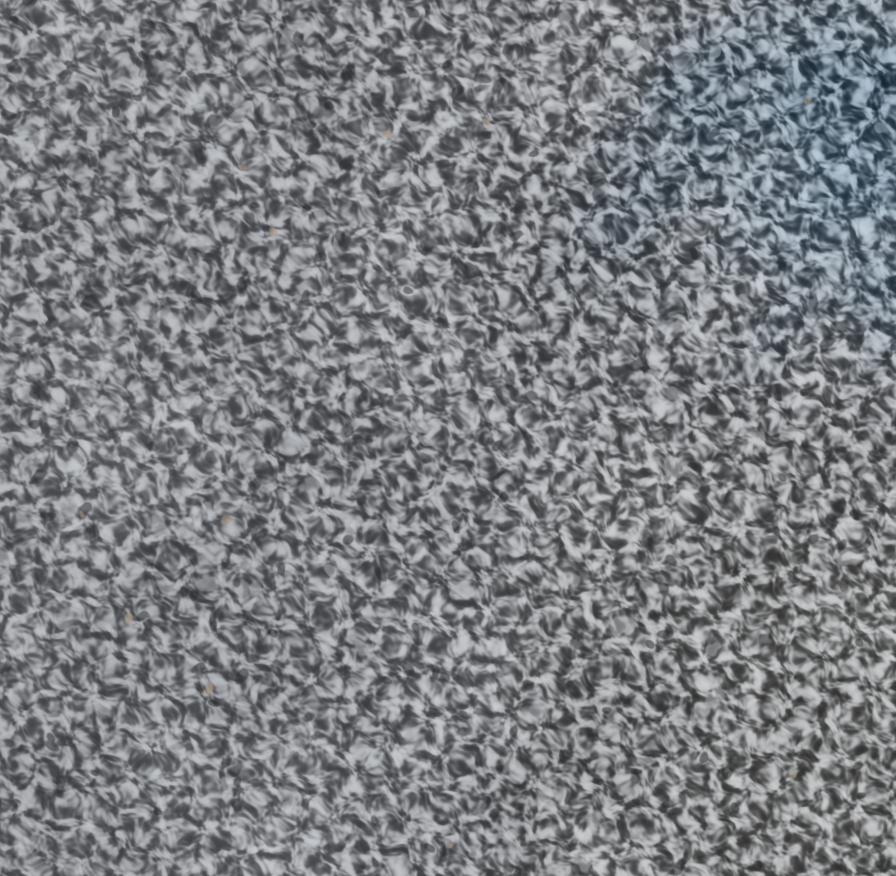
Reproduce this texture procedurally as a WebGL 1 fragment shader.

```glsl
precision highp float;
// Polished grey granite: interlocking pale and dark grains a little over
// a hundredth of the canvas wide, made from warped octaves of gradient noise,
// with scattered crystals, mica flakes and a faint blue sheen at upper right.

uniform vec2 u_resolution;

const vec3 STONE_GREY = vec3(0.490, 0.499, 0.514);
const vec3 BLUE_SHEEN = vec3(-0.075, -0.012, 0.030);
const vec3 WARM_CAST = vec3(0.008, 0.002, -0.010);
const vec3 RUST = vec3(0.66, 0.58, 0.47);

vec2 hash2(vec2 cell, float seed) {
  vec3 q = fract(vec3(cell.xyx + seed) * vec3(0.1031, 0.1030, 0.0973));
  q += dot(q, q.yzx + 33.33);
  return fract((q.xx + q.yz) * q.zy);
}

mat2 rotation(float angle) {
  float c = cos(angle), s = sin(angle);
  return mat2(c, s, -s, c);
}

float cornerSlope(vec2 cell, vec2 offset, float seed) {
  float angle = 6.2832 * hash2(cell, seed).x;
  return dot(vec2(cos(angle), sin(angle)), offset);
}

float gradientNoise(vec2 p, float seed) {
  vec2 cell = floor(p);
  vec2 f = p - cell;
  vec2 blend = f * f * f * (f * (f * 6.0 - 15.0) + 10.0);
  vec2 e = vec2(1.0, 0.0);
  float low = mix(cornerSlope(cell, f, seed),
                  cornerSlope(cell + e.xy, f - e.xy, seed), blend.x);
  float high = mix(cornerSlope(cell + e.yx, f - e.yx, seed),
                   cornerSlope(cell + e.xx, f - e.xx, seed), blend.x);
  return mix(low, high, blend.y);
}

// Octaves are turned against each other to hide the lattice
float grainField(vec2 p) {
  float coarse = gradientNoise(p * 56.0, 3.0);
  float medium = gradientNoise(rotation(0.9) * p * 98.0, 17.0);
  float fine = gradientNoise(rotation(2.1) * p * 185.0, 41.0);
  return coarse + 0.95 * medium + 0.5 * fine;
}

// Sparse, ragged flakes: one jittered candidate per cell
float flakes(vec2 p, float density, float radius, float chance, float seed) {
  vec2 q = p * density;
  vec2 home = floor(q);
  float ragged = 0.5 * gradientNoise(p * 110.0, seed);
  float mask = 0.0;
  for (int j = -1; j <= 1; j++) {
    for (int i = -1; i <= 1; i++) {
      vec2 cell = home + vec2(float(i), float(j));
      vec2 trait = hash2(cell, seed + 7.0);
      vec2 d = q - cell - hash2(cell, seed);
      d = rotation(6.2832 * trait.y) * d * vec2(0.8, 1.25);
      float reach = length(d) / (radius * (0.7 + 0.6 * trait.y)) + ragged;
      float body = 1.0 - smoothstep(0.6, 1.15, reach);
      mask = max(mask, body * step(trait.x, chance));
    }
  }
  return mask;
}

// Nearly linear around zero, rolling off toward the extremes
float softLimit(float x) {
  return x / sqrt(1.0 + 0.35 * x * x);
}

void main() {
  vec2 p = gl_FragCoord.xy / u_resolution.y;
  vec2 uv = gl_FragCoord.xy / u_resolution;

  // Bend the grains, then stretch them gently down to the right
  vec2 bend = vec2(gradientNoise(p * 38.0, 61.0), gradientNoise(p * 38.0, 73.0));
  vec2 grainSpace = rotation(0.65) * (p + 0.009 * bend) * vec2(1.0, 1.0);
  grainSpace *= vec2(0.86, 1.12);

  // Grain tone, crisper toward the lower right
  float cloud = gradientNoise(p * 5.0, 89.0) + 0.6 * gradientNoise(p * 13.0, 97.0);
  float crispness = mix(0.9, 1.1, smoothstep(0.1, 0.9, uv.x));
  float tone = 0.175 * crispness * softLimit(grainField(grainSpace) / 0.285);
  tone += 0.055 * cloud;

  // Pale feldspar crystals and dark mica
  float pale = flakes(p, 24.0, 0.25, 0.22, 113.0);
  float dark = flakes(p, 34.0, 0.25, 0.16, 131.0);
  tone = mix(tone, 0.22 + 0.25 * tone, 0.6 * pale);
  tone = mix(tone, -0.27 + 0.2 * tone, 0.65 * dark);

  // Broad colour casts
  float corner = length((uv - vec2(1.02, 0.82)) * vec2(1.0, 1.35));
  float sheen = 1.0 - smoothstep(0.05, 0.42, corner + 0.15 * cloud);
  float warmth = smoothstep(0.35, 0.9, uv.x) * (1.0 - smoothstep(0.3, 0.7, uv.y));
  vec3 colour = STONE_GREY + tone * vec3(0.99, 1.0, 1.01);
  colour += BLUE_SHEEN * sheen + WARM_CAST * warmth;

  // A few tiny rusty specks
  float rust = flakes(p, 22.0, 0.11, 0.02, 151.0);
  colour = mix(colour, RUST, 0.6 * rust);

  gl_FragColor = vec4(clamp(colour, 0.0, 1.0), 1.0);
}
```
